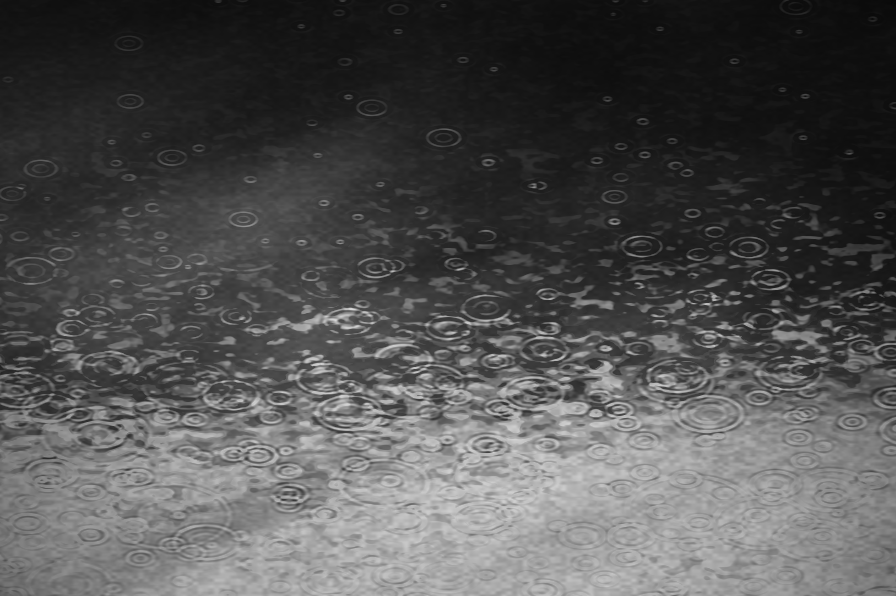
Write a WebGL 1 fragment shader that draws this texture.

```glsl
precision highp float;
// Raindrop rings and wind chop on dark water that reflects a pale sky near the viewer.

uniform vec2 u_resolution;

const float SQUASH = 1.9;       // foreshortening of the rings
const float RING_WIDTH = 0.008; // thickness of one wave train

float hash(vec2 p) {
  return fract(sin(dot(p, vec2(127.1, 311.7))) * 43758.5453);
}

float noise(vec2 p) {
  vec2 i = floor(p);
  vec2 f = fract(p);
  f = f * f * (3.0 - 2.0 * f);
  float low = mix(hash(i), hash(i + vec2(1.0, 0.0)), f.x);
  float high = mix(hash(i + vec2(0.0, 1.0)), hash(i + vec2(1.0, 1.0)), f.x);
  return mix(low, high, f.y);
}

float fbm(vec2 p) {
  float sum = 0.0;
  float amp = 0.5;
  for (int i = 0; i < 4; i++) {
    sum += amp * noise(p);
    p = p * 2.03 + 17.0;
    amp *= 0.5;
  }
  return sum;
}

// Soft slanted patch
float patchAt(vec2 p, vec2 center, vec2 size, float slant) {
  vec2 q = p - center;
  q.y -= slant * q.x;
  q /= size;
  return exp(-dot(q, q));
}

float waveTrain(float d, float radius) {
  float x = (d - radius) / RING_WIDTH;
  return cos(3.2 * x) * exp(-0.6 * x * x);
}

// Slope of scattered rings, smaller and rarer with distance
float dropRings(vec2 p, float cell, float reach, float seed) {
  vec2 g = p * vec2(1.0, SQUASH) / cell;
  vec2 id = floor(g);
  float slope = 0.0;
  for (int j = -1; j <= 1; j++) {
    for (int i = -1; i <= 1; i++) {
      vec2 c = id + vec2(float(i), float(j));
      vec2 jitter = vec2(hash(c + seed), hash(c + seed + 31.7));
      vec2 o = g - c - jitter;
      float y = (c.y + jitter.y) * cell / SQUASH;
      float far = smoothstep(0.3, 0.9, y);
      float radius = reach * cell * mix(0.3, 1.0, hash(c + seed + 7.3)) * mix(1.0, 0.45, far);
      float live = step(hash(c + seed + 53.1), mix(0.8, 0.22, far));
      float d = length(o);
      float facing = 0.35 + 0.65 * abs(o.y) / (d + 0.001);
      float wave = waveTrain(d * cell, radius) + 0.5 * waveTrain(d * cell, radius * 0.5);
      slope += live * facing * wave;
    }
  }
  return slope;
}

// Short horizontal flecks, positive and negative
float chop(vec2 p) {
  vec2 q = p + 0.012 * vec2(noise(p * 19.0), noise(p * 23.0 + 5.0));
  float n = 0.7 * noise(q * vec2(46.0, 125.0)) + 0.3 * noise(q * vec2(95.0, 210.0) + 9.0);
  return smoothstep(0.54, 0.76, n) - smoothstep(0.46, 0.24, n);
}

// Share of the pale sky seen at a point
float skyCover(vec2 p, float cloud) {
  float edge = p.y + 0.16 * (cloud - 0.5) - 0.025 * (p.x - 0.75);
  float cover = smoothstep(0.49, 0.14, edge);
  cover -= 0.38 * patchAt(p, vec2(0.40, 0.13), vec2(0.24, 0.05), 0.4);
  cover -= 0.25 * patchAt(p, vec2(0.27, 0.37), vec2(0.13, 0.035), 0.25);
  cover += 0.14 * patchAt(p, vec2(1.10, 0.25), vec2(0.28, 0.07), 0.1);
  return clamp(cover, 0.0, 1.0);
}

// Tone of the dark reflection
float deepTone(vec2 p, float cloud) {
  float tone = 0.085 + 0.18 * smoothstep(1.0, 0.45, p.y + 0.25 * (p.x - 0.5));
  tone += 0.05 * patchAt(p, vec2(0.45, 0.66), vec2(0.40, 0.09), 0.4);
  tone -= 0.07 * patchAt(p, vec2(0.76, 0.56), vec2(0.14, 0.04), 0.35);
  tone -= 0.06 * patchAt(p, vec2(1.05, 0.57), vec2(0.20, 0.06), 0.1);
  return max(tone * (0.6 + 0.85 * cloud), 0.03);
}

void main() {
  vec2 uv = gl_FragCoord.xy / u_resolution;
  vec2 p = gl_FragCoord.xy / u_resolution.y;
  float cloud = fbm(vec2(p.x * 3.0 + p.y, p.y * 8.0 - p.x * 3.0));

  // Wave slopes
  float rings = 0.65 * dropRings(p, 0.15, 0.38, 3.0);
  rings += 0.6 * dropRings(p, 0.075, 0.30, 19.0);
  rings += 0.4 * dropRings(p, 0.27, 0.40, 41.0) * smoothstep(0.65, 0.45, p.y);
  rings *= 0.45 + 0.9 * noise(p * vec2(40.0, 75.0));
  rings *= mix(0.55, 1.0, smoothstep(0.08, 0.3, p.y));
  float band = (p.y - 0.34 - 0.09 * p.x) / 0.14;
  float sparkle = smoothstep(0.55, 0.8, noise(p * vec2(9.0, 15.0) + 4.0)) * smoothstep(0.85, 0.6, p.y);
  float rough = 0.06 + 0.5 * exp(-band * band) + 0.2 * sparkle;
  float slope = rings + rough * chop(p);

  // Reflection, fine grain and darkened corners
  float bright = mix(0.76, 0.34, smoothstep(0.5, 1.0, p.y)) * (0.84 + 0.32 * cloud);
  float tone = mix(deepTone(p, cloud), bright, clamp(skyCover(p, cloud) + slope, 0.0, 1.0));
  tone *= 0.9 + 0.2 * noise(p * vec2(110.0, 190.0));
  vec2 q = (uv - 0.5) * vec2(1.0, 0.6);
  tone *= 1.0 - 1.2 * dot(q, q);
  gl_FragColor = vec4(vec3(tone), 1.0);
}
```
